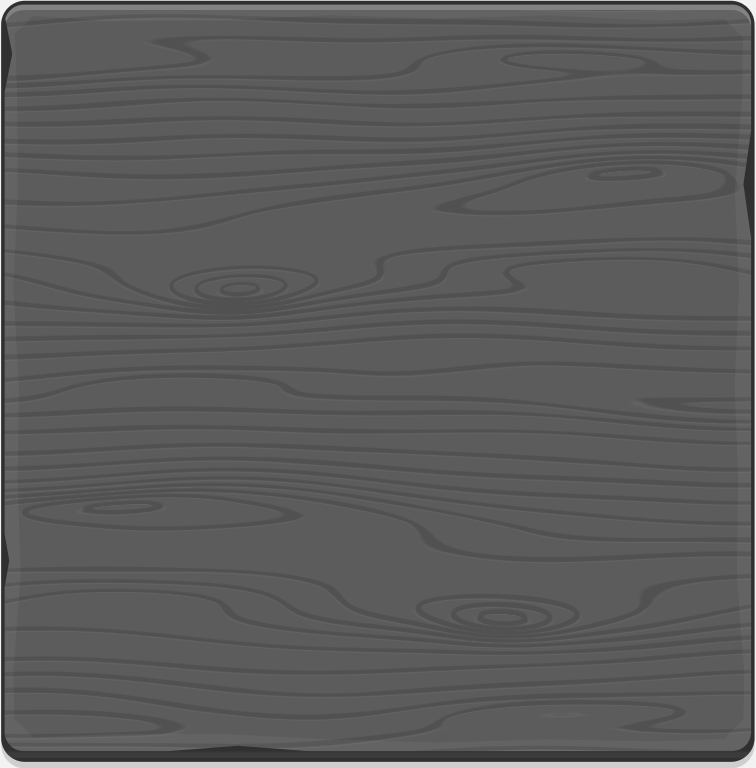
Write a Shadertoy shader that draws this texture.

```glsl
// A dark grey wooden board with a worn, bevelled rim.
// The grain is the set of contour lines of a sloping height field with long
// bumps for knots; the rim is built from rounded box distances.

float hash(vec2 p) {
    return fract(sin(dot(p, vec2(127.1, 311.7))) * 43758.5453);
}

float noise(vec2 p) {
    vec2 i = floor(p), f = fract(p);
    f = f * f * (3.0 - 2.0 * f);
    return mix(mix(hash(i), hash(i + vec2(1, 0)), f.x),
               mix(hash(i + vec2(0, 1)), hash(i + vec2(1, 1)), f.x), f.y);
}

// Straight facets with random heights, for the worn rim
float facets(float t, float seed) {
    float i = floor(t);
    return mix(hash(vec2(i, seed)), hash(vec2(i + 1.0, seed)), fract(t));
}

float roundBox(vec2 p, vec2 halfSize, float radius) {
    vec2 q = abs(p) - halfSize + radius;
    return length(max(q, 0.0)) + min(max(q.x, q.y), 0.0) - radius;
}

float tent(float t, float centre, float reach) {
    return max(0.0, 1.0 - abs(t - centre) / reach);
}

float bump(vec2 p, vec2 centre, vec2 radius) {
    vec2 q = (p - centre) / radius;
    return exp(-dot(q, q));
}

// Height of the grain; y runs downwards
float grainHeight(vec2 p) {
    p.y += 0.008 * sin(p.x * 6.0 + p.y * 9.0) + 0.003 * sin(p.x * 13.0 - p.y * 14.0);
    float h = p.y * 37.0 + 1.1 * noise(vec2(p.x * 2.2, p.y * 22.0));
    // Three rows of knots, every other one mirrored
    for (int row = 0; row < 3; row++) {
        vec2 q = p - vec2(0.0, 0.43 * float(row));
        if (row == 1) q.x = 0.966 - q.x;
        h += 1.6 * bump(q, vec2(0.73, 0.068), vec2(0.16, 0.018));
        h -= 1.9 * bump(q, vec2(0.02, 0.095), vec2(0.32, 0.024));
        h += 3.6 * bump(q, vec2(0.80, 0.235), vec2(0.42, 0.045));
        h += 1.5 * bump(q, vec2(0.82, 0.228), vec2(0.13, 0.016));
        h -= 2.4 * bump(q, vec2(0.34, 0.368), vec2(0.27, 0.032));
        h -= 2.6 * bump(q, vec2(0.31, 0.370), vec2(0.075, 0.025));
        h += 1.6 * bump(q, vec2(0.76, 0.352), vec2(0.20, 0.024));
    }
    return h;
}

void mainImage(out vec4 fragColor, in vec2 fragCoord) {
    float pixel = 1.0 / iResolution.y;
    vec2 p = vec2(fragCoord.x, iResolution.y - fragCoord.y) * pixel;
    p.x *= 0.984375 * iResolution.y / iResolution.x;

    // Signed distance to the nearest contour, positive below it
    float h = grainHeight(p);
    vec2 slope = vec2(grainHeight(p + vec2(0.001, 0.0)) - h,
                      grainHeight(p + vec2(0.0, 0.001)) - h) / 0.001;
    float steepness = max(length(slope), 18.0);
    float d = (fract(h) - 0.5) / steepness * (slope.y < 0.0 ? -1.0 : 1.0);
    float halfWidth = mix(0.0018, 0.0036, noise(p * vec2(7.0, 30.0) + 40.0));

    // Grooves with a faint light lower lip
    float groove = clamp(0.5 + (halfWidth - abs(d)) / (pixel * 1.3), 0.0, 1.0);
    float lip = smoothstep(0.0018, 0.0, abs(d - halfWidth - 0.001));
    lip *= abs(slope.y) / steepness;
    float wood = mix(0.36 + 0.025 * lip, 0.318, groove);

    // Board outline and the chipped face inside it
    float board = roundBox(p - vec2(0.492, 0.4965), vec2(0.4905, 0.4955), 0.031);
    vec2 c = p - vec2(0.492, 0.492);
    float face = roundBox(c, vec2(0.486), 0.025);
    float leftChip = 0.010 * tent(p.y, 0.07, 0.05) + 0.006 * tent(p.y, 0.73, 0.035);
    float rightChip = 0.010 * tent(p.y, 0.24, 0.07);
    float bottomChip = 0.007 * tent(p.x, 0.31, 0.09);
    float chipped = max(face, max(leftChip - 0.486 - c.x,
                    max(c.x - 0.486 + rightChip, c.y - 0.486 + bottomChip)));

    // Worn bevel: a translucent lighter band with a faceted inner edge
    vec2 inset = vec2(0.008 + 0.014 * facets(p.y * 8.0, c.x < 0.0 ? 1.0 : 2.0),
                      0.011 + 0.014 * facets(p.x * 7.0, c.y < 0.0 ? 3.0 : 4.0));
    vec2 q = abs(c) - 0.486 + inset;
    float bevel = max(max(q.x, q.y), (q.x + q.y + 0.025) * 0.707);
    wood += 0.028 * clamp(0.5 + bevel / pixel, 0.0, 1.0);

    // Bright strip along the top edge of the face
    float strip = roundBox(c - vec2(0.0, 0.007), vec2(0.486), 0.025);
    float topEdge = clamp(0.5 + strip / pixel, 0.0, 1.0) * step(c.y, -0.4);
    wood = mix(wood, 0.51, topEdge);

    // Layers: pale ground, soft shadow, dark rim, wooden face
    float shadow = roundBox(p - vec2(0.492, 0.505), vec2(0.4905, 0.4955), 0.031);
    float shade = mix(0.95, 0.81, clamp(0.5 - shadow / pixel, 0.0, 1.0));
    float rim = mix(0.19, 0.23, smoothstep(0.977, 0.981, p.y) * step(p.y, 0.987));
    shade = mix(shade, rim, clamp(0.5 - board / pixel, 0.0, 1.0));
    shade = mix(shade, wood, clamp(0.5 - chipped / pixel, 0.0, 1.0));
    fragColor = vec4(vec3(shade), 1.0);
}
```
